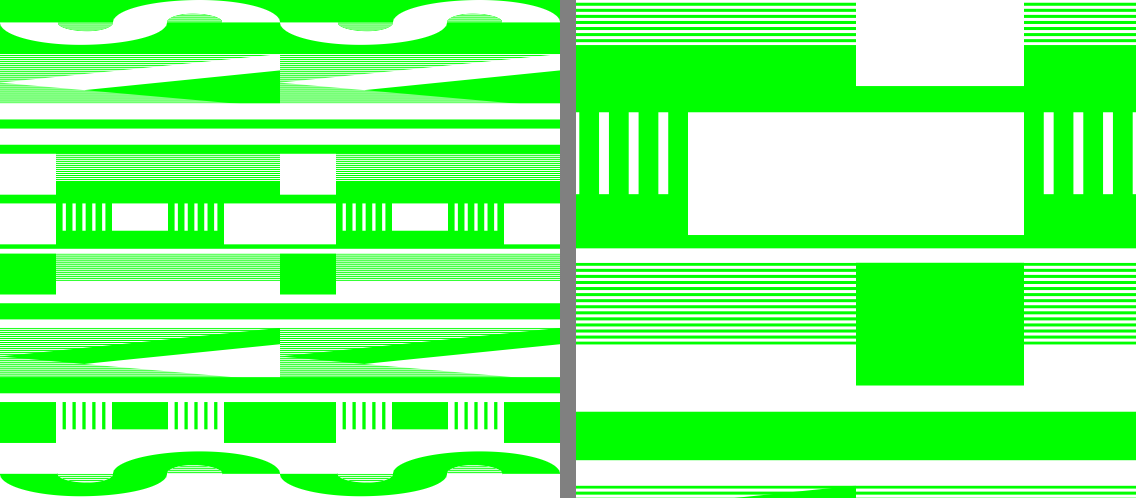
Left, the full canvas; right, a detail of the centre.
Give the GLSL for this pattern, as a WebGL 1 fragment shader.

```glsl
precision highp float;
// Two-colour frieze: waves, wedges, blocks and bars in rows, colours swapped between halves.
uniform vec2 u_resolution;

const vec3 GREEN = vec3(0.0, 1.0, 0.0);
const vec3 WHITE = vec3(1.0);

// Layout units: x runs right, y runs down.
const float REPEATS = 2.0;
const float TILE = 384.0;
const float HEIGHT = 684.0;
const float SPLIT = 341.7;        // the colours swap here
const float CELL = TILE / 5.0;    // column width of blocks and bars
const float BLOCK_TALL = 56.2;
const float BLOCK_SHORT = 37.5;
const float BAND = 22.2;
const float STRIPE = 2.0 * BLOCK_SHORT / 27.0;   // period of the fine lines
const float WEDGE_TALL = 67.7;
const float WEDGE_TIP = 39.3;
const float WAVE_AXIS = 30.8;
const float WAVE_DIP = 12.0;

float px;   // size of one pixel in layout units

// Coverage of a half plane at signed distance d
float cover(float d) {
  return clamp(0.5 + d / px, 0.0, 1.0);
}

// Coverage of the interval lo..hi around v
float span(float v, float lo, float hi) {
  float h = 0.5 * px;
  return clamp((min(hi, v + h) - max(lo, v - h)) / px, 0.0, 1.0);
}

// Integral of a square wave that is on for the first part of each period
float pulseSum(float t, float duty) {
  return floor(t) * duty + min(fract(t), duty);
}

// Box-filtered square wave
float pulses(float v, float period, float duty) {
  float t = v / period;
  float w = px / period;
  return (pulseSum(t + 0.5 * w, duty) - pulseSum(t - 0.5 * w, duty)) / w;
}

float stripes(float y) {
  return pulses(y, STRIPE, 0.5);
}

// Two quarter ellipses that meet at the peak, zero outside left..right
float arch(float x, float left, float peak, float right) {
  float t = x < peak ? (peak - x) / (peak - left) : (x - peak) / (right - peak);
  return sqrt(max(0.0, 1.0 - t * t));
}

float waveTop(float x) {
  return WAVE_AXIS + WAVE_DIP * arch(x, 79.0, 120.0, 155.0)
                   - WAVE_AXIS * arch(x, 155.0, 274.0, TILE);
}

// Correction of vertical distance for the slope of the wave
float waveLean(float x) {
  float slope = (waveTop(x + 0.5 * px) - waveTop(x - 0.5 * px)) / px;
  return inversesqrt(1.0 + slope * slope);
}

// S-shaped wave with striped hollows; its underside is the top turned half round
float wave(vec2 p) {
  float turned = TILE - p.x;
  float top = waveTop(p.x);
  float bottom = 2.0 * WAVE_AXIS - waveTop(turned);
  float body = cover((p.y - top) * waveLean(p.x))
             * cover((bottom - p.y) * waveLean(turned));
  float hollow = span(p.y, WAVE_AXIS, top) + span(p.y, bottom, WAVE_AXIS);
  return max(body, hollow * stripes(p.y - WAVE_AXIS));
}

// Slanted beam between striped triangles, with an empty triangle at the right
float wedge(vec2 p) {
  float upper = WEDGE_TIP * (1.0 - p.x / TILE);
  float lower = WEDGE_TIP + 0.089 * p.x;
  float beamFoot = 22.5 + 0.101 * (TILE - p.x);
  float beam = span(p.y, upper, min(lower, beamFoot));
  float hatch = (cover(upper - p.y) + cover(p.y - lower)) * stripes(p.y);
  return span(p.y, 0.0, WEDGE_TALL) * clamp(beam + hatch, 0.0, 1.0);
}

// Solid square followed by a striped panel
float block(vec2 p) {
  float solid = span(p.x, 0.0, CELL) * span(p.y, 0.0, BLOCK_TALL);
  float panel = span(p.x, CELL, TILE) * span(p.y, 0.0, BLOCK_SHORT);
  return solid + panel * stripes(p.y);
}

// Solid ends, a short middle, and five upright bars on either side of it
float bars(vec2 p) {
  float unit = CELL / 17.0;
  float ends = span(p.x, 0.0, CELL) + span(p.x, 4.0 * CELL, TILE);
  float local = mod(p.x - CELL, 2.0 * CELL);
  float row = span(p.x, CELL, 4.0 * CELL) * span(local, 0.0, 15.5 * unit);
  float upright = row * pulses(local - 2.0 * unit, 3.0 * unit, 1.0 / 3.0);
  float middle = span(p.x, 2.0 * CELL, 3.0 * CELL);
  return ends * span(p.y, 0.0, BLOCK_TALL)
       + (upright + middle) * span(p.y, 0.0, BLOCK_SHORT);
}

float band(float y, float top) {
  return span(y, top, top + BAND);
}

void main() {
  vec2 uv = gl_FragCoord.xy / u_resolution;
  px = HEIGHT / u_resolution.y;
  vec2 p = vec2(mod(uv.x * TILE * REPEATS, TILE), (1.0 - uv.y) * HEIGHT);

  // Rows of the upper and lower halves
  float upper = wave(p) + wedge(p - vec2(0.0, 74.2)) + band(p.y, 141.9)
              + band(p.y, 176.6) + block(p - vec2(0.0, 211.2)) + bars(p - vec2(0.0, 279.4));
  float lower = block(p - vec2(0.0, 348.3)) + band(p.y, 416.5)
              + wedge(p - vec2(0.0, 450.3)) + band(p.y, 518.0)
              + bars(p - vec2(0.0, 552.2)) + wave(p - vec2(0.0, 620.0));

  float green = mix(clamp(lower, 0.0, 1.0), 1.0 - clamp(upper, 0.0, 1.0), cover(SPLIT - p.y));
  gl_FragColor = vec4(mix(WHITE, GREEN, green), 1.0);
}
```
